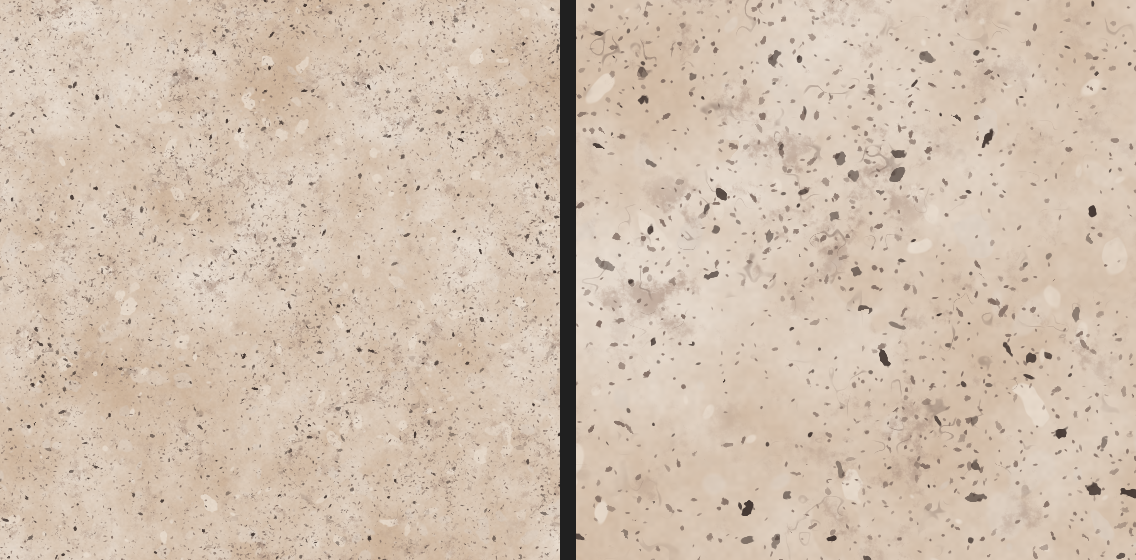
Left, the full canvas; right, a detail of the centre.
This texture is drawn by a Shadertoy shader. Its source:

```glsl
// Beige limestone: soft cream and tan clouding, pale chips, dark pits and fine specks.
#define TAN vec3(0.815, 0.722, 0.632)
#define PALE vec3(0.885, 0.832, 0.778)
#define CHIP_GREY vec3(0.845, 0.805, 0.770)
#define CHIP_LIGHT vec3(0.910, 0.862, 0.808)
#define PIT vec3(0.27, 0.22, 0.20)
#define SPECK vec3(0.50, 0.42, 0.38)
#define STAIN vec3(0.68, 0.58, 0.52)
#define CLOUD_SCALE 6.0
#define CLOUD_CONTRAST 2.7
#define CHIP_CELLS 30.0
#define PIT_CELLS 62.0
#define SPECK_CELLS 150.0

// Integer hash: four random values per lattice cell
vec4 hash4(vec2 cell, uint seed) {
    ivec2 i = ivec2(cell);
    uvec4 v = uvec4(uint(i.x), uint(i.y), seed, seed + 17u);
    v = v * 1664525u + 1013904223u;
    v.x += v.y * v.w; v.y += v.z * v.x; v.z += v.x * v.y; v.w += v.y * v.z;
    v ^= v >> 16u;
    v.x += v.y * v.w; v.y += v.z * v.x; v.z += v.x * v.y; v.w += v.y * v.z;
    return vec4(v >> 8u) / 16777216.0;
}

float noise(vec2 p, uint seed) {
    vec2 i = floor(p), f = fract(p);
    f = f * f * (3.0 - 2.0 * f);
    float low = mix(hash4(i, seed).x, hash4(i + vec2(1, 0), seed).x, f.x);
    float high = mix(hash4(i + vec2(0, 1), seed).x, hash4(i + vec2(1, 1), seed).x, f.x);
    return mix(low, high, f.y);
}

// Fractal noise, turned at each octave to hide the lattice
float clouds(vec2 p, uint seed) {
    float sum = 0.0, weight = 1.0, total = 0.0;
    for (int k = 0; k < 6; k++) {
        sum += weight * noise(p, seed + uint(k));
        total += weight;
        weight *= 0.72;
        p = mat2(1.6, 1.2, -1.2, 1.6) * p + 3.7;
    }
    return sum / total;
}

// Scattered, turned, ragged ellipses: x = coverage, y = random tint
vec2 grains(vec2 p, float cells, float keep, vec2 radii, float soft, uint seed) {
    vec2 home = floor(p * cells), result = vec2(0.0, 0.5);
    float ragged = noise(p * 0.9 / radii.y, seed + 5u) + 0.6 * noise(p * 2.3 / radii.y, seed + 6u) - 0.8;
    for (int y = -1; y <= 1; y++)
    for (int x = -1; x <= 1; x++) {
        vec2 cell = home + vec2(x, y);
        vec4 place = hash4(cell, seed), form = hash4(cell, seed + 1u);
        if (place.z > keep) continue;
        float angle = 6.2832 * form.x, stretch = mix(1.0, 1.6, form.z);
        float radius = mix(radii.x, radii.y, form.y * form.y * form.y);
        vec2 d = p - (cell + place.xy) / cells;
        d = mat2(cos(angle), sin(angle), -sin(angle), cos(angle)) * d;
        float edge = length(d * vec2(1.0 / stretch, stretch)) - radius * (1.0 + 0.9 * ragged);
        float cover = (1.0 - smoothstep(-soft, soft, edge)) * min(1.0, radius / soft);
        if (cover > result.x) result = vec2(cover, form.w);
    }
    return result;
}

void mainImage(out vec4 fragColor, in vec2 fragCoord) {
    vec2 p = fragCoord / iResolution.y;
    float soft = 0.75 / iResolution.y;

    // Clouded ground
    float tone = 0.47 + CLOUD_CONTRAST * (clouds(p * CLOUD_SCALE, 1u) - 0.5);
    vec3 color = mix(TAN, PALE, clamp(tone, -0.15, 1.15));

    // Large faint fragments, then small crisp chips
    vec2 patches = grains(p + 0.4, CHIP_CELLS * 0.6, 0.55, vec2(0.005, 0.023), soft + 0.0015, 20u);
    vec3 patchColor = patches.y < 0.35 ? mix(TAN, PALE, 0.15) : mix(CHIP_GREY, PALE, patches.y);
    color = mix(color, patchColor, 0.5 * patches.x);
    vec2 chips = grains(p, CHIP_CELLS, 0.5, vec2(0.002, 0.013), soft + 0.0005, 30u);
    color = mix(color, mix(CHIP_GREY, CHIP_LIGHT, smoothstep(0.1, 0.5, chips.y)),
                chips.x * mix(0.35, 0.85, chips.y));

    // Smudges and broken hairlines, gathered in dirty zones
    float dirt = smoothstep(0.3, 0.75, clouds(p * 9.0 + 5.0, 40u));
    float smudge = smoothstep(0.56, 0.76, clouds(p * 45.0, 50u));
    color = mix(color, STAIN, 0.55 * smudge * (0.3 + dirt));
    vec2 bent = p * 62.0 + 1.6 * vec2(noise(p * 130.0, 60u), noise(p * 130.0, 61u));
    float hairline = 1.0 - smoothstep(0.015, 0.05 + 30.0 * soft, abs(noise(bent, 62u) - 0.5));
    float gate = smoothstep(0.62, 0.8, noise(p * 80.0, 63u));
    color = mix(color, SPECK, 0.5 * hairline * gate * dirt);

    // Fine specks and open pits
    vec2 specks = grains(p, SPECK_CELLS, 0.15 + 0.5 * dirt, vec2(0.0007, 0.0021), soft, 70u);
    color = mix(color, SPECK, specks.x * mix(0.4, 0.95, specks.y));
    vec2 pits = grains(p, PIT_CELLS, 0.12 + 0.4 * dirt, vec2(0.0008, 0.0040), soft, 80u);
    color = mix(color, PIT, pits.x * mix(0.45, 1.0, pits.y));

    // Slight surface grain
    color += 0.025 * (noise(p * 330.0, 90u) - 0.5);
    fragColor = vec4(color, 1.0);
}
```
